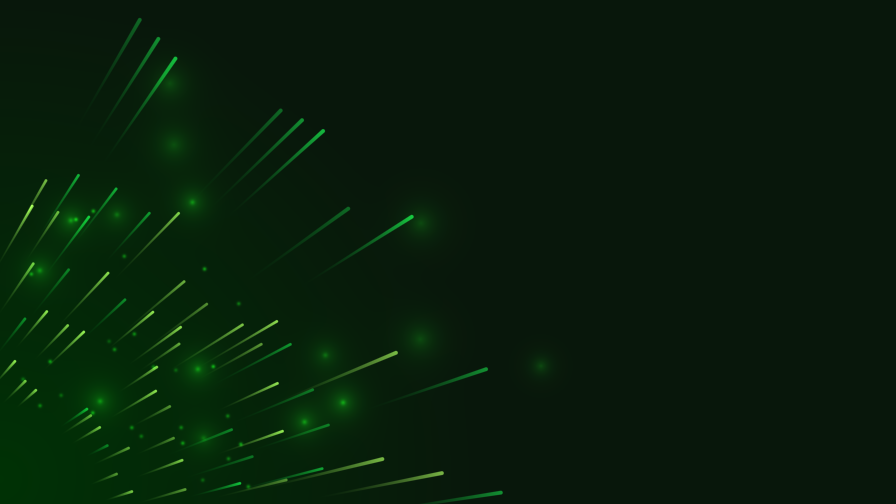
Write a WebGL 1 fragment shader that draws this background.

```glsl
precision highp float;

uniform vec2 u_resolution;

const vec3 NIGHT = vec3(0.033, 0.09, 0.043);
const vec3 MOSS = vec3(0.0, 0.195, 0.02);
const vec3 EMERALD = vec3(0.05, 0.62, 0.2);
const vec3 LIME = vec3(0.58, 0.8, 0.3);
const vec3 GLOW = vec3(0.05, 0.62, 0.06);
const vec2 BURST = vec2(-0.39, -0.19);

float hash(float n) {
  return fract(sin(n * 91.7 + 2.3) * 437.5);
}

// Point at a radius and an angle in degrees around the lower left corner
vec2 polar(float radius, float degrees) {
  float a = radians(degrees);
  return radius * vec2(cos(a), sin(a));
}

// Tapered trail with a round head, fading back towards the source
float streak(vec2 p, vec2 head, vec2 source, float len, float width, float aa) {
  vec2 dir = normalize(head - source);
  vec2 q = p - head;
  float t = clamp(-dot(q, dir) / len, 0.0, 1.0);
  float d = length(q + dir * t * len);
  float w = width * (1.0 - 0.65 * t);
  return pow(1.0 - t, 1.8) * (1.0 - smoothstep(w - aa, w + aa, d));
}

// Soft halo of a given size
float halo(vec2 p, vec2 center, float size) {
  return exp(-length(p - center) / size);
}

// Small round spark
float spark(vec2 p, vec2 center, float size) {
  vec2 q = (p - center) / size;
  return exp(-dot(q, q));
}

// Long trails in five clusters along the rim
vec3 outerStreaks(vec2 p, float aa) {
  vec3 sum = vec3(0.0);
  for (int i = 0; i < 5; i++) {
    float g = float(i);
    for (int j = 0; j < 3; j++) {
      float k = float(j) - 1.0;
      float paired = step(1.5, g) * step(g, 3.5);
      float shown = 1.0 - paired * step(abs(k), 0.5);
      float radius = 0.975 - 0.006 * g * g + k * (0.035 * g - 0.025);
      float angle = 71.2 - 16.8 * g - 2.6 * mod(g, 2.0) - 2.7 * k;
      vec2 head = polar(radius, angle);
      vec3 tint = mix(EMERALD, LIME, step(radius, 0.885));
      float power = shown * (0.75 + 0.25 * k * step(g, 2.5));
      sum += tint * power * streak(p, head, BURST, 0.26, 0.0038, aa);
    }
  }
  return sum;
}

// Shorter trails on concentric rings, each parted by one gap
vec3 innerStreaks(vec2 p, float aa) {
  vec3 sum = vec3(0.0);
  for (int i = 0; i < 5; i++) {
    float ring = float(i);
    float gap = 48.0 + 18.0 * sin(2.2 * ring);
    for (int j = 0; j < 10; j++) {
      float seed = ring * 10.0 + float(j);
      float radius = 0.66 - 0.06 * ring - 0.01 * ring * ring;
      radius += 0.05 * (hash(seed) - 0.5);
      float angle = 82.0 - 8.4 * float(j) + 4.0 * (hash(seed + 240.0) - 0.5);
      float away = angle - gap;
      angle += 10.0 * sign(away) * exp(-abs(away) / 15.0);
      vec3 tint = mix(EMERALD, LIME, step(0.35, hash(seed + 60.0)));
      float power = 0.5 + 0.5 * hash(seed + 120.0);
      float len = radius * (0.2 + 0.1 * hash(seed + 180.0));
      sum += tint * power * streak(p, polar(radius, angle), BURST, len, 0.0027, aa);
    }
  }
  return sum;
}

// Wide faint lights outside, brighter ones inside, then tiny sparks
vec3 lights(vec2 p) {
  float sum = 0.0;
  for (int i = 0; i < 5; i++) {
    float n = float(i);
    float angle = 41.0 + 27.0 * cos(n * 0.785) + 6.0 * sin(2.2 * n) - 0.8 * n;
    float radius = 0.9 + 0.052 * n - 0.16 * mod(n, 2.0);
    float size = 0.024 - 0.01 * step(3.5, n);
    sum += 0.32 * halo(p, polar(radius, angle), size);
  }
  for (int i = 0; i < 10; i++) {
    float n = float(i);
    float inward = 1.0 - 0.5 * mod(n + 2.0, 3.0);
    float radius = 0.71 - inward * (0.3 - 0.17 * cos(0.8 * (n - 1.0)));
    radius -= 0.24 * step(n, 0.5);
    vec2 center = polar(radius, 48.0 + 33.0 * cos(0.2 + 0.36 * n));
    float power = 0.25 + 0.3 * hash(n + 7.0);
    sum += power * (halo(p, center, 0.02) + 0.7 * spark(p, center, 0.005));
  }
  for (int i = 0; i < 26; i++) {
    float n = float(i);
    float radius = 0.12 + 0.5 * sqrt(hash(n + 31.0));
    vec2 center = polar(radius, 4.0 + 80.0 * fract(n * 0.618));
    sum += (0.3 + 0.5 * hash(n + 75.0)) * spark(p, center, 0.0038);
  }
  return GLOW * sum;
}

void main() {
  vec2 p = gl_FragCoord.xy / u_resolution.y;
  float aa = 0.75 / u_resolution.y;

  // Corner glow
  float fade = clamp(length(p - vec2(0.0, 0.05)) / 0.95, 0.0, 1.0);
  vec3 color = mix(MOSS, NIGHT, fade);

  color += lights(p) + outerStreaks(p, aa) + innerStreaks(p, aa);
  gl_FragColor = vec4(min(color, 1.0), 1.0);
}
```
